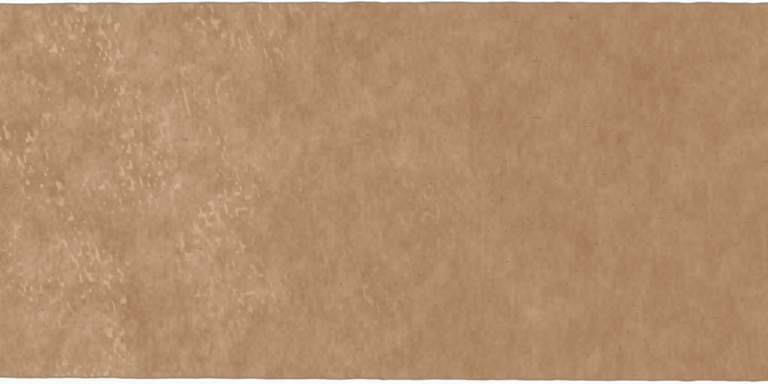
Reproduce this texture procedurally as a Shadertoy shader.

```glsl
// Brown kraft paper strip with soft mottling, fine upright fibres and a pale sheen on the left.

const vec3 BACKDROP    = vec3(0.985, 0.985, 0.985);
const vec3 PAPER_DARK  = vec3(0.655, 0.500, 0.367);
const vec3 PAPER_LIGHT = vec3(0.730, 0.600, 0.473);
const vec3 SHEEN       = vec3(0.830, 0.725, 0.595);
const vec3 EDGE_GREY   = vec3(0.570, 0.500, 0.440);

float hash(vec2 p) {
    vec3 q = fract(p.xyx * 0.1031);
    q += dot(q, q.yzx + 33.33);
    return fract((q.x + q.y) * q.z);
}

float noise(vec2 p) {
    vec2 cell = floor(p), f = fract(p);
    f = f * f * (3.0 - 2.0 * f);
    return mix(mix(hash(cell), hash(cell + vec2(1, 0)), f.x),
               mix(hash(cell + vec2(0, 1)), hash(cell + vec2(1, 1)), f.x), f.y);
}

// Layered noise, roughly 0 to 1.
float fbm(vec2 p, int octaves) {
    float sum = 0.0, weight = 0.5, total = 0.0;
    for (int i = 0; i < octaves; i++) {
        sum += weight * noise(p);
        total += weight;
        weight *= 0.62;
        p = p * 2.03 + vec2(17.3, 41.7);
    }
    return sum / total;
}

// Signed distance to the paper's slightly ragged top and bottom edges.
float paperDistance(vec2 p, float across) {
    float ragged = 0.004 * (fbm(vec2(p.x * 24.0, 3.0), 3) - 0.5);
    float bottom = mix(0.016, 0.007, across) + ragged;
    float bow = across - 0.58;
    float top = 0.995 - 0.012 * bow * bow + ragged;
    return min(p.y - bottom, top - p.y);
}

// Paper tone from broad clouds, small blotches and upright fibres.
float paperTone(vec2 p, float across, float gloss) {
    float clouds   = fbm(p * vec2(5.0, 4.5) + 9.0, 3) - 0.5;
    float blotches = fbm(p * vec2(21.0, 17.0) + 31.0, 3) - 0.5;
    float fibres   = noise(p * vec2(105.0, 46.0) + 57.0) - 0.5;
    float grain    = noise(p * vec2(128.0, 112.0) + 83.0) - 0.5;
    float shade = mix(0.68, 0.30, smoothstep(0.0, 1.0, across));
    return shade + 0.55 * clouds + mix(0.80, 1.25, gloss) * blotches
         + mix(0.38, 0.50, gloss) * fibres + mix(0.32, 0.55, gloss) * grain;
}

// Short bright flecks, gathered where the blotch mask is high.
float sheenFlecks(vec2 p, float gloss) {
    vec2 slanted = vec2(p.x + 0.25 * p.y, p.y - 0.15 * p.x);
    float fleck = smoothstep(0.56, 0.95, noise(slanted * vec2(118.0, 72.0) + 7.0));
    float patches = smoothstep(0.36, 0.70, fbm(p * vec2(10.0, 8.0) + 63.0, 3));
    return fleck * patches * gloss;
}

void mainImage(out vec4 fragColor, in vec2 fragCoord) {
    vec2 p = fragCoord / iResolution.y;
    float across = fragCoord.x / iResolution.x;
    float pixel = 1.0 / iResolution.y;

    // Gloss fades to the right, with a faint band across the middle
    float gloss = 1.0 - smoothstep(0.0, 0.72, across);
    float band = exp(-pow((p.y - 0.5) / 0.06, 2.0)) * smoothstep(0.9, 0.4, across);

    // Paper surface
    float tone = paperTone(p, across, gloss);
    vec3 color = mix(PAPER_DARK, PAPER_LIGHT, clamp(tone, -0.45, 1.5));
    color = mix(color, SHEEN, 0.75 * sheenFlecks(p, min(gloss + 0.25 * band + 0.12, 1.0)));

    // Sparse dark specks
    float speck = smoothstep(0.90, 1.0, noise(p * 88.0 + 19.0));
    color *= 1.0 - 0.10 * speck;

    // Grey rim and white backdrop
    float dist = paperDistance(p, across);
    color = mix(EDGE_GREY, color, smoothstep(0.0, 0.007, dist));
    color = mix(BACKDROP, color, smoothstep(-pixel, pixel, dist));

    fragColor = vec4(color, 1.0);
}
```
